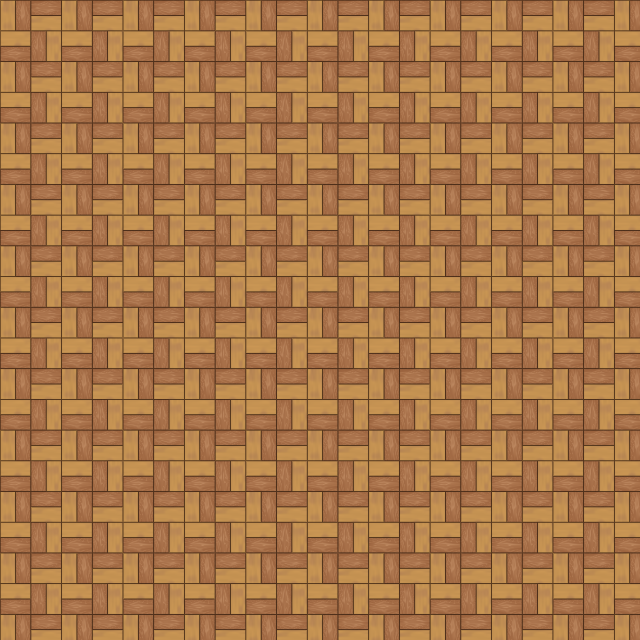
Give the GLSL for this pattern, as a WebGL 1 fragment shader.

```glsl
precision highp float;

uniform vec2 u_resolution;

const float CELLS = 20.84;
const float SEAM_WIDTH = 0.024;

float hash(vec2 p) {
  vec3 q = fract(p.xyx * vec3(0.1031, 0.1030, 0.0973));
  q += dot(q, q.yzx + 33.33);
  return fract((q.x + q.y) * q.z);
}

float noise(vec2 p) {
  vec2 i = floor(p);
  vec2 f = fract(p);
  f = f * f * (3.0 - 2.0 * f);
  float low = mix(hash(i), hash(i + vec2(1.0, 0.0)), f.x);
  float high = mix(hash(i + vec2(0.0, 1.0)), hash(i + 1.0), f.x);
  return mix(low, high, f.y);
}

// Share of a pixel covered by a line whose centre is dist away
float lineCoverage(float dist, float width, float pixel) {
  float near = max(dist - 0.5 * pixel, -0.5 * width);
  float far = min(dist + 0.5 * pixel, 0.5 * width);
  return clamp((far - near) / pixel, 0.0, 1.0);
}

// Smooth honey wood with soft grey-brown smudges; p.x runs along the grain
vec3 paleWood(vec2 p, float seed) {
  float smudge = noise(p * vec2(3.5, 3.0) + seed);
  float fibre = noise(p * vec2(3.0, 9.0) + seed + 17.0);
  vec3 color = mix(vec3(0.78, 0.58, 0.325), vec3(0.70, 0.505, 0.33),
                   0.75 * smoothstep(0.4, 0.9, smudge));
  return color * (0.97 + 0.05 * fibre);
}

// Red-brown wood with fine pale fibres that fan out from the centre
vec3 darkWood(vec2 p, float seed) {
  vec2 c = p - 0.5;
  float fan = c.y * (0.8 + 2.4 * abs(c.x));
  float fibre = noise(vec2(p.x * 3.0, fan * 9.0 + 8.0) + seed);
  float vein = 1.0 - abs(2.0 * noise(vec2(p.x * 2.5, fan * 11.0 + 9.0) + seed + 31.0) - 1.0);
  float glow = 1.0 - smoothstep(0.05, 0.5, length(c * vec2(0.8, 1.0)));
  vec3 color = mix(vec3(0.605, 0.385, 0.24), vec3(0.66, 0.44, 0.285), fibre);
  float streak = smoothstep(0.6, 1.0, vein) * (0.16 + 0.26 * glow);
  return mix(color, vec3(0.78, 0.58, 0.42), streak + 0.22 * glow);
}

void main() {
  // Cells are counted from the upper left corner
  vec2 canvas = vec2(gl_FragCoord.x, u_resolution.y - gl_FragCoord.y) / u_resolution.y;
  vec2 grid = canvas * CELLS - 0.005;
  float pixel = CELLS / u_resolution.y;
  vec2 cell = floor(grid);
  vec2 local = grid - cell;

  // Neighbouring cells alternate between upright and level planks
  float level = mod(cell.x + cell.y, 2.0);
  vec2 grain = level > 0.5 ? local : local.yx;
  float side = floor(grain.y * 2.0);
  vec2 plank = vec2(grain.x, fract(grain.y * 2.0));

  float isDark = mod(side + cell.x, 2.0);
  float seed = 7.0 * level + 13.0 * side;
  vec3 color = isDark > 0.5 ? darkWood(plank, seed) : paleWood(plank, seed);

  // Slight shade along the plank edges
  vec2 rim = 0.5 - abs(plank - 0.5);
  color *= 0.96 + 0.04 * smoothstep(0.0, 0.12, min(rim.x * 2.0, rim.y));

  // Seams around each cell and between its two planks
  vec2 edge = 0.5 - abs(local - 0.5);
  float seam = lineCoverage(min(edge.x, edge.y), SEAM_WIDTH, pixel);
  seam = max(seam, lineCoverage(abs(grain.y - 0.5), SEAM_WIDTH, pixel));
  color = mix(color, vec3(0.20, 0.11, 0.05), seam);

  gl_FragColor = vec4(color, 1.0);
}
```
